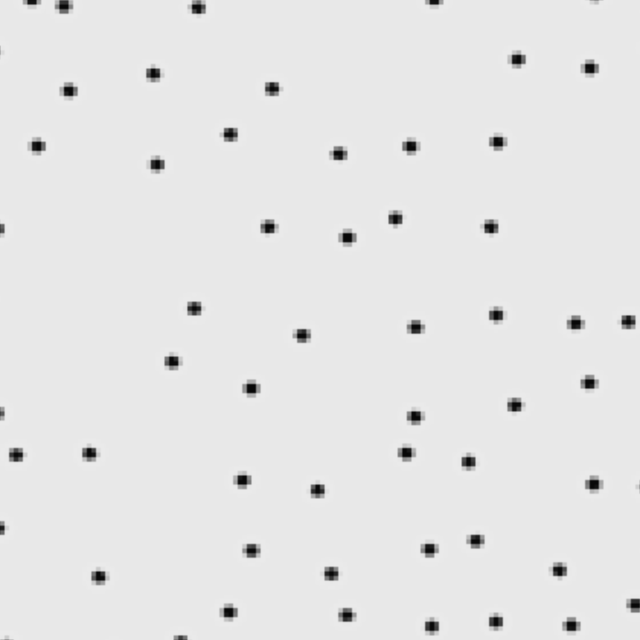
This pattern is drawn by a WebGL 1 fragment shader. Its source:

```glsl
precision highp float;
// Sparse small black dots, coarsely rasterised, scattered over a pale grey ground.

uniform vec2 u_resolution;

#define CELLS 8.0        // scatter cells across the canvas
#define KEEP 0.85        // share of cells that hold a dot
#define JITTER 0.7       // wander of a dot inside its cell
#define TEXELS 140.0     // coarse raster steps across the canvas
#define RADIUS 1.3       // dot radius in raster steps
#define SOFTNESS 1.1     // width of the dot edge in raster steps
#define STRETCH 1.12     // dot width relative to its height
#define BLEND 0.28       // half width of the blend between raster steps
#define HALO 0.008       // faint brightening around a dot
#define GROUND 0.91
#define INK 0.03
#define SEED 17.4        // also shifts the cells against the canvas edge

// Three random values per cell, without sine.
vec3 hash3(vec2 cell) {
    vec3 q = fract((cell.xyx + SEED) * vec3(0.1031, 0.1030, 0.0973));
    q += dot(q, q.yxz + 33.33);
    return fract((q.xxy + q.yzz) * q.zyx);
}

// Centre of the closest dot, in canvas units.
vec2 nearestDot(vec2 p) {
    float shift = fract(SEED);
    vec2 home = floor(p * CELLS + shift);
    vec2 nearest = vec2(-9.0);
    for (int j = -1; j <= 1; j++) {
        for (int i = -1; i <= 1; i++) {
            vec2 cell = home + vec2(float(i), float(j));
            vec3 rnd = hash3(cell);
            vec2 centre = (cell - shift + 0.5 + JITTER * (rnd.xy - 0.5)) / CELLS;
            if (rnd.z < KEEP && distance(p, centre) < distance(p, nearest)) {
                nearest = centre;
            }
        }
    }
    return nearest;
}

// Grey level of one raster step; both positions are in raster steps.
float texelTone(vec2 texel, vec2 centre) {
    float d = length((texel - centre) / vec2(STRETCH, 1.0));
    float cover = clamp((RADIUS - d) / SOFTNESS + 0.5, 0.0, 1.0);
    float halo = HALO * smoothstep(1.8, 2.4, d) * (1.0 - smoothstep(2.6, 4.0, d));
    return mix(GROUND, INK, cover) + halo;
}

void main() {
    vec2 p = gl_FragCoord.xy / min(u_resolution.x, u_resolution.y);
    vec2 centre = nearestDot(p) * TEXELS;

    // Blend the four surrounding raster steps with softened borders.
    vec2 grid = p * TEXELS - 0.5;
    vec2 base = floor(grid);
    vec2 w = smoothstep(0.5 - BLEND, 0.5 + BLEND, grid - base);
    float lower = mix(texelTone(base, centre),
                      texelTone(base + vec2(1.0, 0.0), centre), w.x);
    float upper = mix(texelTone(base + vec2(0.0, 1.0), centre),
                      texelTone(base + vec2(1.0, 1.0), centre), w.x);

    gl_FragColor = vec4(vec3(mix(lower, upper, w.y)), 1.0);
}
```
